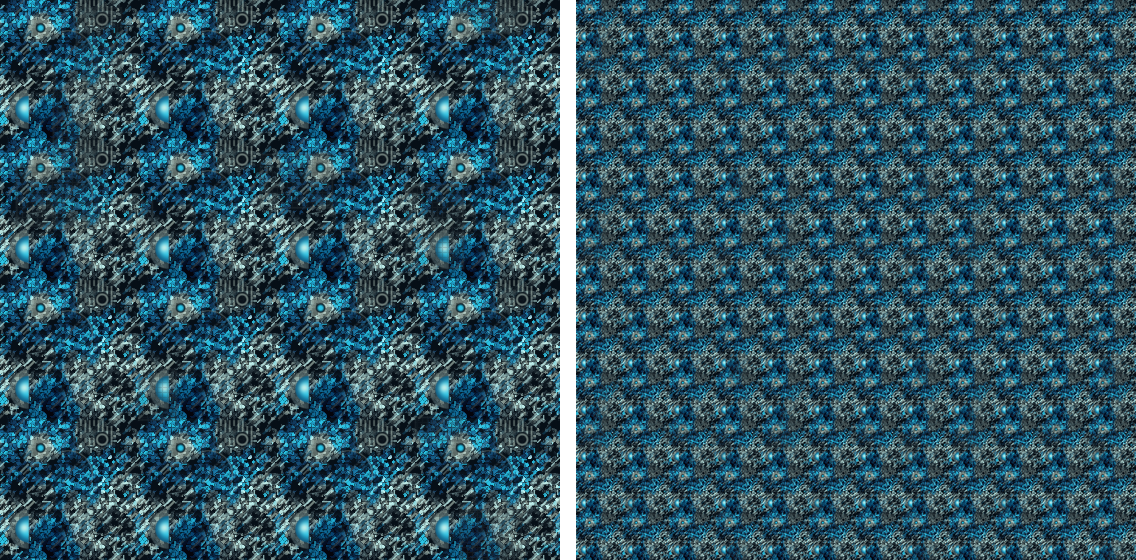
Left, the tile; right, the same tile 3 across and 3 down.
Reproduce this pattern procedurally as a Shadertoy shader.

```glsl
// A 4 x 4 repeat of a dense mosaic: angular shards, circuit traces, slanted
// strokes and round parts in ink, slate, navy and cyan. Each tile wraps;
// faint gridded panels vary the repeats.
const float REPEATS = 4.0, COARSE = 16.0, FINE = 36.0;
const float LANES = 26.0, DASHES = 9.0, CIRCUIT = 30.0, GRID = 112.0;
const int PANELS = 11;
const float WEAR = 0.5, SPREAD = 1.75, CONTRAST = 1.32;
const vec3 INK = vec3(0.06, 0.085, 0.11), SLATE = vec3(0.23, 0.29, 0.31);
const vec3 NAVY = vec3(0.09, 0.21, 0.32), GREY = vec3(0.43, 0.48, 0.46);
const vec3 BLUE = vec3(0.12, 0.42, 0.56), CYAN = vec3(0.16, 0.62, 0.72);
const vec3 PALE = vec3(0.6, 0.74, 0.73);
const vec2 ORB = vec2(0.205, 0.22), GEAR = vec2(0.29, 0.8);
const vec2 DISC = vec2(0.49, 0.61), RING = vec2(0.73, 0.86);
// Soft regions: centre, radius
const vec3 BLUES[6] = vec3[6](vec3(0.45, 0.93, 0.14), vec3(0.1, 0.85, 0.11),
 vec3(0.12, 0.6, 0.11), vec3(0.49, 0.61, 0.15), vec3(0.78, 0.68, 0.13), vec3(0.38, 0.13, 0.18));
const vec3 GREYS[6] = vec3[6](vec3(0.29, 0.8, 0.11), vec3(0.14, 0.22, 0.09),
 vec3(0.65, 0.22, 0.15), vec3(0.88, 0.52, 0.13), vec3(0.3, 0.43, 0.1), vec3(0.66, 0.92, 0.13));
const vec3 GLINTS[3] = vec3[3](vec3(0.76, 0.52, 0.06), vec3(0.9, 0.44, 0.06), vec3(0.79, 0.68, 0.08));

float hash(vec2 p) {
 vec3 q = fract(p.xyx * 0.1031);
 q += dot(q, q.yzx + 33.33);
 return fract((q.x + q.y) * q.z);
}
vec2 hash2(vec2 p) { return vec2(hash(p + 7.3), hash(p + 61.7)); }
vec2 wrapped(vec2 d) { return fract(d + 0.5) - 0.5; }
float fill(float d, float px) { return 1.0 - smoothstep(-px, px, d); }
float blob(vec2 t, vec3 b) {
 vec2 d = wrapped(t - b.xy) / b.z;
 return exp(-dot(d, d));
}
float noise(vec2 t, float n) {
 vec2 p = t * n, i = floor(p), f = fract(p), e = vec2(1, 0);
 f = f * f * (3.0 - 2.0 * f);
 return mix(mix(hash(mod(i, n)), hash(mod(i + e, n)), f.x),
  mix(hash(mod(i + e.yx, n)), hash(mod(i + 1.0, n)), f.x), f.y);
}
// Angular cells: random value, gap to the next cell
vec2 shards(vec2 t, float n) {
 vec2 p = t * n;
 float first = 9.0, second = 9.0, id = 0.0;
 for (int k = 0; k < 9; k++) {
  vec2 c = floor(p) + vec2(k % 3, k / 3) - 1.0, w = mod(c, n);
  vec2 r = abs(c + 0.1 + 0.8 * hash2(w) - p);
  float d = r.x + r.y;
  if (d < first) { second = first; first = d; id = hash(w + 23.0); }
  else second = min(second, d);
 }
 return vec2(id, second - first);
}
// Dashes on a wrapped slanted lattice: coverage, random value
vec2 strokes(vec2 t, float px) {
 float s = (t.x - t.y) * LANES, a = (t.x + t.y) * DASHES, k = floor(s / LANES);
 vec2 id = floor(vec2(s - k * LANES, mod(a - k * DASHES, 2.0 * DASHES)));
 return vec2(fill((abs(fract(s) - 0.5) - 0.29) / (LANES * 1.414), px), hash(id + 91.0));
}
// Straight, slanted and ringed traces: coverage, random value
vec2 circuit(vec2 t, float px) {
 vec2 p = t * CIRCUIT, f = fract(p) - 0.5, id = mod(floor(p), CIRCUIT);
 float h = hash(id + 131.0), d = abs(length(f) - 0.28);
 if (h < 0.42) d = abs(f.x - f.y) * 0.707;
 else if (h < 0.92) d = h < 0.66 ? abs(f.x) : abs(f.y);
 return vec2(fill((d - 0.14) / CIRCUIT, px), hash(id + 171.0));
}
vec3 tile(vec2 t, float px) {
 float blue = 0.0, grey = 0.0, glint = 0.0;
 for (int k = 0; k < 6; k++) { blue += blob(t, BLUES[k]); grey += blob(t, GREYS[k]); }
 for (int k = 0; k < 3; k++) glint += blob(t, GLINTS[k]);
 // Shard mosaic
 vec2 big = shards(t, COARSE), small = shards(t, FINE);
 float tone = 0.35 * big.x + 0.4 * small.x + 0.25 * noise(t, 8.0);
 tone = (tone - 0.5) * SPREAD + 0.2 + 0.12 * max(blue, grey) + 0.5 * noise(t, 7.0);
 float low = smoothstep(0.25, 0.48, tone), high = smoothstep(0.56, 0.8, tone);
 float hue = blue - grey + 0.4 * big.x + 0.8 * noise(t, 12.0) - 0.55;
 hue = smoothstep(0.1, 0.4, hue);
 vec3 col = mix(INK, mix(SLATE, NAVY, hue), low);
 col = mix(col, mix(GREY, BLUE, hue), high);
 col = mix(col, mix(PALE, CYAN, hue), smoothstep(0.85, 1.0, tone));
 col = mix(INK, col, 0.4 + 0.6 * smoothstep(0.0, 0.3, small.y));
 // Navy block with crisp left and lower edges
 float block = fill(ORB.x - t.x, px) * fill(0.012 - t.y, px);
 block *= fill(t.x - 0.54, 0.06) * fill(t.y - 0.28, 0.06);
 col *= mix(vec3(1), vec3(0.5, 0.56, 0.66), block);
 // Contours, strokes and traces
 float level = 5.0 * (noise(t, 9.0) + 0.3 * noise(t, 22.0));
 float contour = fill(abs(fract(level) - 0.5) - 0.13, fwidth(level));
 col = mix(col, fract(level * 0.5) > 0.5 ? PALE : INK, contour * min(grey, 1.0) * 0.65);
 vec2 st = strokes(t, px * 0.7), ci = circuit(t, px * 0.7);
 float slant = min(1.0, blob(t, vec3(0.92, 0.3, 0.25)) + blob(t, vec3(0.25, 0.47, 0.18)));
 vec3 paint = st.y > 0.9 ? PALE : st.y > 0.82 ? GREY : st.y > 0.7 ? BLUE : INK;
 col = mix(col, paint, st.x * step(0.48 - 0.2 * slant, st.y) * (0.25 + 0.6 * slant));
 col = mix(col, ci.y > 0.88 ? mix(PALE, CYAN, hue) : INK, ci.x * step(0.58, ci.y) * 0.75);
 // Upright bars, ring and disc rim
 vec2 d = abs(wrapped(t - vec2(0.68, 0.91))) - vec2(0.13, 0.09);
 float bars = fill(abs(fract(t.x * 32.0) - 0.5) / 32.0 - 0.006, px);
 bars *= step(0.5, hash(floor(t * vec2(32, 24))));
 col = mix(col, mix(INK, GREY, bars), 0.65 * fill(max(d.x, d.y), px));
 float r = length(wrapped(t - RING));
 col = mix(col, INK, 0.8 * fill(r - 0.055, px));
 col = mix(col, GREY, 0.8 * fill(abs(r - 0.037) - 0.007, px));
 d = wrapped(t - DISC);
 col = mix(col, GREY, 0.6 * fill(abs(length(d) - 0.17) - 0.003, px) * smoothstep(0.0, 0.15, d.x + d.y));
 // Petalled gear
 d = wrapped(t - GEAR);
 r = length(d);
 col = mix(col, GREY * (0.7 + 0.6 * small.x), 0.85 * fill(r - 0.073 - 0.009 * cos(8.0 * atan(d.y, d.x)), px));
 col = mix(col, mix(CYAN, INK, smoothstep(0.01, 0.035, r)), fill(r - 0.034, px));
 // Half orb and collar
 d = wrapped(t - ORB);
 r = length(d);
 col = mix(col, mix(SLATE, GREY, small.x), 0.7 * fill(d.x, px) * fill(r - 0.14, px));
 vec3 glass = mix(CYAN, BLUE * 0.8, smoothstep(0.03, 0.095, r));
 glass = mix(glass, PALE, blob(t, vec3(ORB - vec2(0.03, -0.01), 0.033)));
 col = mix(col, glass, fill(d.x, px) * fill(r - 0.095, px));
 // Glints
 glint = min(glint, 1.0);
 float spark = step(0.72 - 0.25 * glint, small.x) * smoothstep(0.05, 0.3, small.y);
 col = mix(col, small.x > 0.8 ? PALE * 1.2 : CYAN, spark * glint);
 return max((col - 0.2) * CONTRAST + 0.21, 0.02);
}
void mainImage(out vec4 fragColor, in vec2 fragCoord) {
 vec2 uv = fragCoord / iResolution.xy, g = abs(fract(uv * GRID) - 0.5) / GRID;
 float px = 1.0 / min(iResolution.x, iResolution.y), mesh = fill(min(g.x, g.y) - 0.001, px);
 vec3 col = tile(fract(uv * REPEATS), px * REPEATS);
 // Worn panels
 for (int k = 0; k < PANELS; k++) {
  vec2 seed = vec2(k * 5 + 3, 17), size = 0.008 + 0.075 * hash2(seed + 40.0);
  vec2 q = abs(wrapped(uv - hash2(seed))) - size;
  float box = max(q.x, q.y), worn = fill(box, 0.006) * (0.2 + 0.6 * mesh);
  worn = worn * (0.4 + 0.6 * noise(uv, 24.0)) + 0.6 * fill(abs(box) - 0.0015, px);
  col = mix(col, SLATE * 0.8, WEAR * min(worn, 1.0));
 }
 fragColor = vec4(col, 1);
}
```
